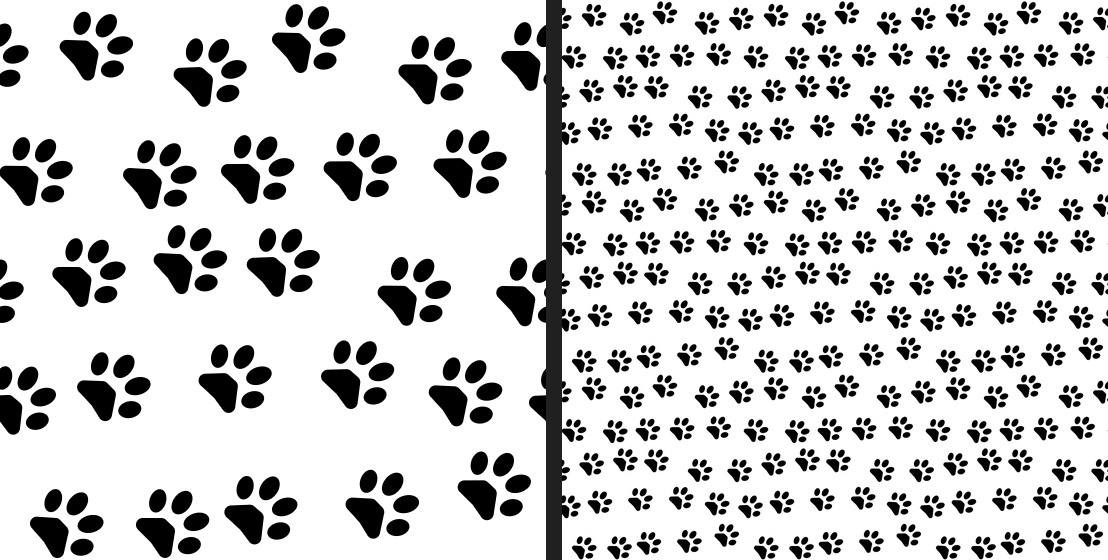
Left, the tile; right, the same tile 3 across and 3 down.
Give the GLSL for this pattern, as a Shadertoy shader.

```glsl
// Black paw prints scattered over white, all pointing up and to the right.
// A wrapping 5 x 5 grid with shifted rows and jittered centres places them;
// each print is a rounded polygon pad with four tilted ellipses for toes.

const float TAU = 6.2831853;
const float CELLS = 5.0;
const float PRINT_SCALE = 1128.0; // print units across the canvas width

vec3 hash32(vec2 id) {
    vec3 h = fract(vec3(id.xyx) * vec3(0.1031, 0.1030, 0.0973) + 0.37);
    h += dot(h, h.yxz + 33.33);
    return fract((h.xxy + h.yzz) * h.zyx);
}

vec2 rotate(vec2 p, float angle) {
    float c = cos(angle), s = sin(angle);
    return vec2(c * p.x + s * p.y, c * p.y - s * p.x);
}

// Approximate distance to an ellipse whose long axis is tilted by degrees.
float toe(vec2 p, vec2 centre, vec2 radii, float degrees) {
    vec2 q = rotate(p - centre, degrees * TAU / 360.0) + 1e-3;
    float k = length(q / radii);
    return k * (k - 1.0) / length(q / (radii * radii));
}

// Signed distance to the pad: a slightly notched polygon, rounded off.
float pad(vec2 p) {
    vec2 corner[5] = vec2[5](vec2(-61.5, -2.0), vec2(-23.0, -2.5),
        vec2(-9.0, -16.0), vec2(-16.0, -57.0), vec2(-34.0, -30.0));
    float d2 = 1e9, side = 1.0;
    for (int i = 0; i < 5; i++) {
        vec2 a = corner[i], e = corner[(i + 4) % 5] - a, w = p - a;
        vec2 b = w - e * clamp(dot(w, e) / dot(e, e), 0.0, 1.0);
        d2 = min(d2, dot(b, b));
        bvec3 c = bvec3(p.y >= a.y, p.y < a.y + e.y, e.x * w.y > e.y * w.x);
        if (all(c) || !any(c)) side = -side;
    }
    return side * sqrt(d2) - 14.0;
}

float pawPrint(vec2 p) {
    float d = pad(p);
    d = min(d, toe(p, vec2(-30.0, 47.0), vec2(24.7, 17.0), 71.0));
    d = min(d, toe(p, vec2(20.0, 43.0), vec2(27.0, 18.2), 53.0));
    d = min(d, toe(p, vec2(49.5, 3.0), vec2(27.2, 18.0), 17.0));
    return min(d, toe(p, vec2(34.5, -46.0), vec2(24.0, 17.3), 13.0));
}

void mainImage(out vec4 fragColor, in vec2 fragCoord) {
    vec2 grid = fragCoord / iResolution.xy * CELLS;
    vec2 cellSize = vec2(1.0, iResolution.y / iResolution.x) * PRINT_SCALE / CELLS;

    // Nearest print among the neighbouring cells, with wrapped cell ids.
    float d = 1e9;
    for (int j = -1; j <= 1; j++) {
        float row = floor(grid.y) + float(j);
        float shift = fract(mod(row, CELLS) * 0.62);
        for (int i = -1; i <= 1; i++) {
            vec2 cell = vec2(floor(grid.x - shift) + float(i), row);
            vec3 rnd = hash32(mod(cell, CELLS) * 7.0 + 3.0) - 0.5;
            vec2 centre = cell + vec2(shift, 0.0) + 0.5 + rnd.xy * vec2(0.32, 0.38);
            vec2 p = (grid - centre) * cellSize;
            d = min(d, pawPrint(rotate(p, rnd.z * 0.12)));
        }
    }

    // Black ink on white, with an edge one pixel wide.
    float pixel = PRINT_SCALE / iResolution.x;
    fragColor = vec4(vec3(clamp(0.5 + d / pixel, 0.0, 1.0)), 1.0);
}
```
